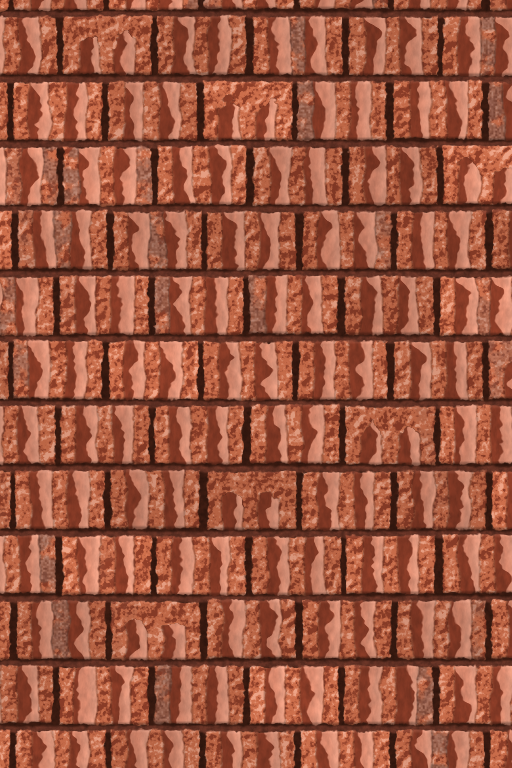
Give the GLSL for this texture, as a Shadertoy shader.

```glsl
// Sunlit wall of ribbed terracotta bricks in running bond. Each brick has three
// rough ribs and two smooth grooves; every groove is part shadow, part sun.
// Lengths are in courses (one brick row plus its joint); y runs downwards.

const vec2 CANVAS = vec2(7.89, 11.83);    // courses across and down
const float PITCH = 1.464;                // brick plus vertical joint
const vec2 BRICK = vec2(1.362, 0.89);     // visible face of one brick
const float TOP_OFFSET = 0.202;           // start of the first full course

const vec3 PIT = vec3(0.21, 0.095, 0.06);
const vec3 MORTAR = vec3(0.38, 0.19, 0.14);
const vec3 SHADE = vec3(0.53, 0.23, 0.15);
const vec3 CLAY = vec3(0.76, 0.41, 0.28);
const vec3 SMOOTH_CLAY = vec3(0.80, 0.50, 0.40);
const vec3 GLINT = vec3(0.92, 0.67, 0.57);
const vec3 GREY_CLAY = vec3(0.55, 0.37, 0.31);

float hash(vec2 p) {
    vec3 q = fract(vec3(p.xyx) * 0.1031);
    q += dot(q, q.yzx + 33.33);
    return fract((q.x + q.y) * q.z);
}

float noise(vec2 p) {
    vec2 i = floor(p), f = fract(p);
    f = f * f * (3.0 - 2.0 * f);
    vec2 e = vec2(1.0, 0.0);
    return mix(mix(hash(i), hash(i + e), f.x),
               mix(hash(i + e.yx), hash(i + e.xx), f.x), f.y);
}

float fbm(vec2 p) {
    float sum = 0.0, gain = 0.5;
    for (int i = 0; i < 4; i++) {
        sum += gain * noise(p);
        p = mat2(1.6, 1.2, -1.2, 1.6) * p + 7.3;
        gain *= 0.5;
    }
    return sum / 0.9375;
}

float boxDistance(vec2 p, vec2 halfSize) {
    vec2 d = abs(p) - halfSize;
    return length(max(d, 0.0)) + min(max(d.x, d.y), 0.0);
}

// Rough fired clay: side-lit relief, coarse stains and pale grit
vec3 ribColor(vec2 p, float seed) {
    float relief = fbm(p * 9.0 + 40.0) - fbm(p * 9.0 + 40.35);
    float grain = noise(p * 34.0 + 80.0) - 0.5;
    float light = 2.2 * relief + 0.55 * grain + 0.9 * (fbm(p * 4.0 + 60.0) - 0.5);
    vec3 color = mix(CLAY, SHADE, smoothstep(-0.02, 0.5, -light));
    color = mix(color, GLINT, 0.75 * smoothstep(0.12, 0.65, light));
    float stain = smoothstep(0.82, 0.95, seed) * smoothstep(0.3, 0.6, fbm(p * 6.0));
    return mix(color, GREY_CLAY + 0.2 * grain, 0.75 * stain);
}

// Smooth channel: x runs 0..1 across, y down; the left rib casts a wavy shadow
vec3 grooveColor(vec2 g, vec2 p, float seed, float px) {
    float edge = 0.25 + 0.25 * smoothstep(0.05, 0.3, g.y) + 0.18 * (seed - 0.5);
    edge += 0.65 * (noise(vec2(g.y * 4.0, seed * 91.0)) - 0.5);
    edge += 0.16 * (noise(vec2(g.y * 15.0, seed * 57.0)) - 0.5);
    float lit = smoothstep(-px, px, g.x - edge);
    float grain = fbm(p * vec2(16.0, 8.0)) - 0.5;
    vec3 sun = mix(SMOOTH_CLAY, GLINT, smoothstep(0.4, 1.0, g.x) * 0.5);
    return mix(SHADE * (0.95 + 0.3 * grain), sun * (1.0 + 0.25 * grain), lit);
}

// Joint: deep shadow under the bricks, a band of mortar below it
vec3 jointColor(vec2 p, float v) {
    float below = fract(v + 0.065) + 0.03 * (noise(p * 12.0) - 0.5);
    float band = smoothstep(0.02, 0.07, below) * (1.0 - smoothstep(0.12, 0.17, below));
    return mix(PIT, MORTAR, band) * (0.75 + 0.5 * fbm(p * 18.0));
}

void mainImage(out vec4 fragColor, in vec2 fragCoord) {
    vec2 uv = fragCoord / iResolution.xy;
    vec2 p = vec2(uv.x, 1.0 - uv.y) * CANVAS - vec2(0.0, TOP_OFFSET);
    float px = CANVAS.y / iResolution.y;

    // Running bond with slightly uneven laying
    float row = floor(p.y);
    float start = mod(row, 2.0) < 0.5 ? 0.90 : 0.19;
    start += 0.08 * (hash(vec2(row + 20.0, 3.0)) - 0.5);
    float col = floor((p.x - start) / PITCH);
    vec2 id = vec2(col, row) + 30.0;
    vec2 cell = vec2(p.x - start - col * PITCH, p.y - row);
    vec2 jitter = 0.03 * (vec2(hash(id), hash(id + 11.0)) - 0.5);
    vec2 local = cell - 0.5 * vec2(PITCH, 1.0) - jitter;

    // Ragged outline
    float ragged = 0.07 * (fbm(p * 7.0) - 0.5) + 0.02 * (noise(p * 28.0) - 0.5);
    float dist = boxDistance(local, 0.5 * BRICK) + ragged;
    vec2 face = local / BRICK + 0.5;

    // Ribs and grooves share a mirrored profile with wandering borders
    float side = step(0.5, face.x);
    float seed = hash(id + 17.0 + side * 43.0);
    float wander = 0.05 * (noise(vec2(face.x * 5.0, face.y * 3.0) + id * 5.0) - 0.5);
    wander += 0.018 * (noise(p * 16.0) - 0.5);
    float u = face.x + wander;
    float groove = 0.115 - abs(abs(u - 0.5) - 0.205);
    vec2 inGroove = vec2((u - mix(0.18, 0.59, side)) / 0.23, face.y);

    // A few bricks have a broken patch that hides the upper groove
    float broken = step(0.9, hash(id + 71.0));
    groove -= broken * 0.25 * smoothstep(0.5, 0.2, face.y + 0.5 * (fbm(p * 4.0) - 0.5));

    float ribSeed = hash(id + 90.0 + floor(u * 2.6 + 0.2));
    vec3 rib = ribColor(p, ribSeed);
    rib *= 1.0 - 0.25 * smoothstep(0.03, 0.0, abs(groove));
    vec3 channel = grooveColor(inGroove, p, seed, px * 3.0);
    vec3 brick = mix(rib, channel, smoothstep(-px, px, groove));

    // Per-brick tone, worn lower edge and lit upper edge
    brick *= 0.93 + 0.14 * hash(id + 5.0);
    brick *= 1.0 - 0.3 * smoothstep(0.94, 1.0, face.y);
    brick += 0.06 * smoothstep(0.06, 0.0, face.y);

    vec3 color = mix(jointColor(p, cell.y), brick, smoothstep(px, -px, dist));
    fragColor = vec4(clamp(color, 0.0, 1.0), 1.0);
}
```
